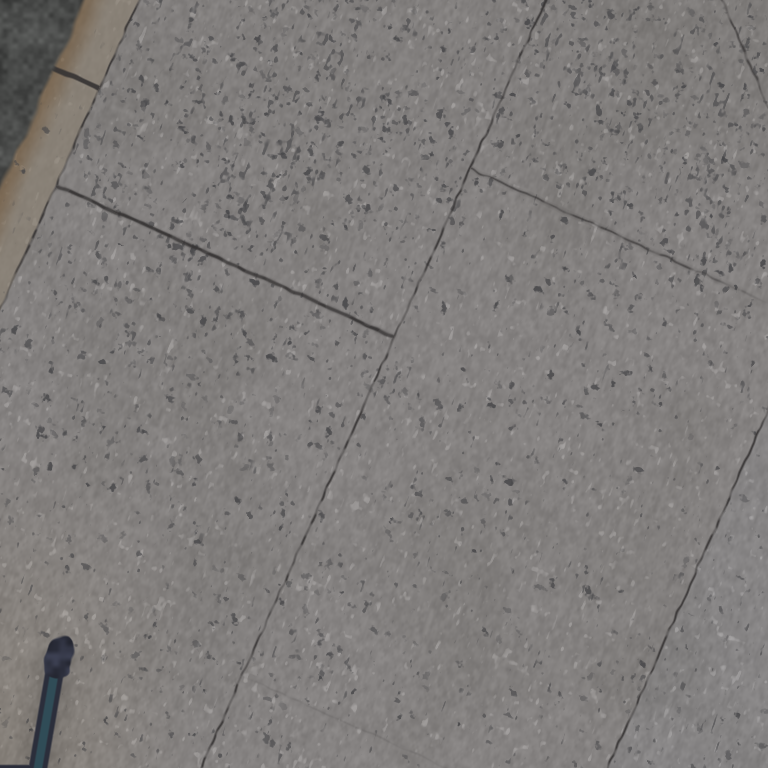
Write a three.js fragment shader that draws this texture.

```glsl
// Pitted concrete paving slabs in slanted staggered rows, with a kerb, a crack and a dropped handle.
#define SLAB_WIDTH 0.483
#define SLAB_LENGTH 0.724
#define FIRST_JOINT -0.2446
#define CROSS_JOINT 0.722
#define STAGGER 0.286
#define KERB_WIDTH 0.064
#define KERB_JOINT 0.86
#define JOINT_HALF 0.0014
#define SOFT 0.0016
#define PIT_CELLS 66.0
#define GRAIN 0.085

varying vec2 vUv;

const vec3 STONE = vec3(0.522, 0.510, 0.506);
const vec3 STONE_DULL = vec3(0.475, 0.464, 0.454);
const vec3 STONE_WARM = vec3(0.535, 0.505, 0.465);
const vec3 KERB_STAIN = vec3(0.48, 0.41, 0.33);
const vec3 PIT = vec3(0.27, 0.27, 0.28);
const vec3 JOINT = vec3(0.21, 0.20, 0.20);
const vec3 GROUND = vec3(0.29, 0.295, 0.29);
const vec3 HANDLE_DARK = vec3(0.17, 0.18, 0.23);
const vec3 HANDLE_TEAL = vec3(0.19, 0.30, 0.34);

float hash(vec2 p) {
  return fract(sin(dot(p, vec2(127.1, 311.7))) * 43758.5453);
}

float noise(vec2 p) {
  vec2 i = floor(p), f = fract(p);
  f = f * f * (3.0 - 2.0 * f);
  return mix(mix(hash(i), hash(i + vec2(1, 0)), f.x),
             mix(hash(i + vec2(0, 1)), hash(i + vec2(1, 1)), f.x), f.y);
}

float fbm(vec2 p) {
  float sum = 0.0, amp = 0.5;
  for (int i = 0; i < 4; i++) {
    sum += amp * noise(p);
    p = p * 2.03 + 17.3;
    amp *= 0.5;
  }
  return sum;
}

// Scattered ragged pits, one candidate per cell
float pits(vec2 p, float density) {
  vec2 g = p * PIT_CELLS, cell = floor(g);
  float ragged = noise(g * 3.7) + 0.6 * noise(g * 6.1 + 9.0) - 0.8, cover = 0.0;
  for (int y = -1; y <= 1; y++) {
    for (int x = -1; x <= 1; x++) {
      vec2 id = cell + vec2(x, y), key = id + 11.0;
      vec2 d = g - id - vec2(hash(key + 3.1), hash(key + 7.7));
      float turn = (hash(key + 5.3) - 0.5) * 2.2 - 0.3;
      d = vec2(d.x * cos(turn) - d.y * sin(turn), d.x * sin(turn) + d.y * cos(turn));
      float h = hash(key + 9.2);
      float shape = length(d * vec2(1.4, 0.8)) - mix(0.12, 0.34, h * h) + ragged * 0.42;
      float depth = mix(0.3, 1.0, hash(key + 2.4));
      cover = max(cover, step(hash(key), density) * depth * (1.0 - smoothstep(-0.14, 0.14, shape)));
    }
  }
  return cover;
}

// Fine streaks that lean slightly to the right
float streaks(vec2 p, float scale) {
  vec2 q = vec2(p.x - 0.35 * p.y, p.y + 0.35 * p.x) * scale * vec2(1.35, 0.8);
  return 0.62 * noise(q) + 0.38 * noise(q * 1.9 + 23.7);
}

float line(float dist, float halfWidth) {
  return 1.0 - smoothstep(halfWidth - SOFT, halfWidth + SOFT, dist);
}

float segment(vec2 p, vec2 a, vec2 b) {
  vec2 ab = b - a;
  return length(p - a - ab * clamp(dot(p - a, ab) / dot(ab, ab), 0.0, 1.0));
}

float patchAt(vec2 p, vec2 centre, float radius) {
  vec2 d = (p - centre) / radius;
  return exp(-dot(d, d));
}

void main() {
  vec2 uv = vUv;

  // Slab axes: s.x across the rows, s.y along them
  vec2 s = vec2(0.912 * uv.x - 0.41 * uv.y, 0.41 * uv.x + 0.912 * uv.y);
  vec2 w = s + 0.0028 * (vec2(noise(s * 75.0), noise(s * 75.0 + 31.0)) - 0.5);
  float across = (w.x - FIRST_JOINT) / SLAB_WIDTH;
  float row = floor(across);
  float along = (w.y - CROSS_JOINT - STAGGER * sin(row)) / SLAB_LENGTH;
  float paving = smoothstep(-SOFT, SOFT, s.x - FIRST_JOINT);

  // Concrete tone
  float mottle = fbm(uv * 7.0);
  vec3 col = mix(STONE, STONE_DULL, smoothstep(0.35, 0.75, mottle) * 0.45 + 0.25 * smoothstep(0.55, 1.0, uv.y));
  col += step(1.5, row) * vec3(0.004, 0.008, 0.013);
  col = mix(col, STONE_WARM, 0.6 * smoothstep(0.3, 0.0, uv.x) * smoothstep(0.5, 0.0, uv.y));

  // Kerb and the ground beyond it
  float kerb = (FIRST_JOINT - s.x) / KERB_WIDTH;
  vec3 kerbCol = mix(STONE_WARM, KERB_STAIN, smoothstep(0.45, 1.0, kerb + 0.5 * (mottle - 0.5)));
  col = mix(kerbCol, col, paving);
  vec3 ground = GROUND * (0.6 + 0.5 * fbm(uv * 40.0) + 0.3 * noise(uv * 150.0));
  float outside = smoothstep(0.94, 1.06, kerb + 0.1 * (noise(uv * 40.0) - 0.5));

  // Streaky grain, pale chips and dark pits, thickest in worn patches
  float worn = patchAt(uv, vec2(0.36, 0.82), 0.19) + patchAt(uv, vec2(0.85, 0.92), 0.20)
             + 0.6 * patchAt(uv, vec2(0.9, 0.72), 0.08) + 0.35 * patchAt(uv, vec2(0.2, 0.5), 0.2)
             + 0.3 * patchAt(uv, vec2(0.43, 0.18), 0.08);
  float density = (0.14 + 0.5 * min(worn, 1.0)) * mix(0.4, 1.4, noise(uv * 14.0)) * mix(0.15, 1.0, paving);
  float rough = mix(0.4, 1.0, paving);
  col += GRAIN * rough * (streaks(uv, 125.0) - 0.5);
  col += 0.09 * rough * smoothstep(0.70, 0.88, streaks(uv + 3.0, 95.0));
  float speck = smoothstep(0.0, 0.16, streaks(uv + 7.0, 105.0) - 0.78 + 0.22 * density);
  col = mix(col, PIT, 0.6 * rough * speck);
  col = mix(col, PIT, 0.85 * pits(uv, density));

  // Joints: long ones run through, cross ones fade down the slope
  float grit = mix(0.4, 1.0, smoothstep(0.2, 0.65, noise(s * 95.0)));
  float longJoint = line(abs(fract(across + 0.5) - 0.5) * SLAB_WIDTH, JOINT_HALF) * grit;
  float crossDist = abs(fract(along + 0.5) - 0.5) * SLAB_LENGTH;
  float firstRow = 1.0 - step(0.5, row);
  float fade = max(firstRow, mix(0.15, 0.75, smoothstep(0.2, 0.9, s.y)) * smoothstep(1.02, 0.9, uv.x));
  float crossJoint = line(crossDist, JOINT_HALF * mix(0.9, 1.5, firstRow)) * fade * paving * max(grit, 0.8 * firstRow);
  float kerbJoint = line(abs(w.y - KERB_JOINT), JOINT_HALF * 2.4) * (1.0 - paving);
  float crack = line(segment(uv + w - s, vec2(0.938, 1.005), vec2(1.003, 0.856)), JOINT_HALF) * 0.8 * grit;
  col *= 1.0 - 0.08 * line(crossDist, 0.004) * fade * paving;
  col = mix(col, JOINT, 0.92 * max(max(longJoint, crossJoint), max(kerbJoint, crack)));
  col = mix(col, ground, outside);

  // Handle at the lower left
  float stem = segment(uv, vec2(0.072, 0.13), vec2(0.046, -0.02));
  float head = segment(uv, vec2(0.081, 0.153), vec2(0.074, 0.134)) - 0.006 * noise(uv * 90.0);
  float foot = segment(uv, vec2(-0.01, -0.005), vec2(0.04, -0.005));
  col *= 1.0 - 0.12 * (1.0 - smoothstep(0.0, 0.05, stem));
  col = mix(col, HANDLE_DARK, max(line(stem, 0.012), line(foot, 0.009)));
  col = mix(col, HANDLE_TEAL, line(stem, 0.0055));
  col = mix(col, HANDLE_DARK * (0.8 + 0.6 * noise(uv * 110.0)), line(head, 0.014));

  gl_FragColor = vec4(col, 1.0);
}
```
